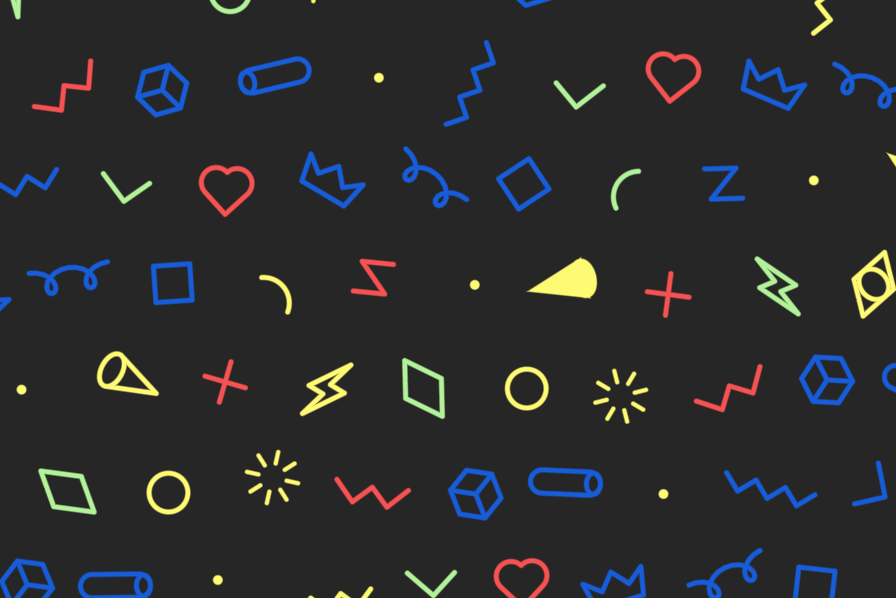
Give the GLSL for this pattern, as a Shadertoy shader.

```glsl
// Scattered outline doodles in four bright colours on a charcoal ground.

const float CELL = 0.168;        // spacing of the doodles, in canvas heights
const float UNIT = 0.039;        // length of one doodle unit
const float STROKE = 0.108;      // half line width, in doodle units
const float JITTER = 0.2;        // wander inside a cell
const float TILT = 1.5;          // range of rotation, in radians
const float SOFTNESS = 0.0018;   // edge blur, in canvas heights
const float TAU = 6.2831853;

const vec3 GROUND = vec3(0.148);
const vec3 INKS[4] = vec3[4](
    vec3(1.0, 0.98, 0.45),       // yellow
    vec3(0.70, 0.95, 0.60),      // green
    vec3(0.97, 0.32, 0.32),      // red
    vec3(0.09, 0.36, 0.85));     // blue

// Two possible inks for each kind of doodle
const int KINDS = 19;
const int INK_A[KINDS] = int[KINDS](0,2,2,0,3,3,0,0,0,3,0,1,3,0,1,0,1,2,2);
const int INK_B[KINDS] = int[KINDS](0,2,2,1,2,3,0,3,1,3,0,0,3,0,3,1,3,1,3);

vec3 hash3(vec2 p) {
    vec3 q = fract(vec3(p.xyx) * vec3(0.1031, 0.1030, 0.0973) + 0.37);
    q += dot(q, q.yxz + 33.33);
    return fract((q.xxy + q.yzz) * q.zyx);
}

vec2 rotate(vec2 p, float a) {
    float c = cos(a), s = sin(a);
    return vec2(c * p.x - s * p.y, s * p.x + c * p.y);
}

// Fold the plane into one of n equal sectors around +x
vec2 sector(vec2 p, float n) {
    float w = TAU / n, a = mod(atan(p.y, p.x) + 0.5 * w, w) - 0.5 * w;
    return length(p) * vec2(cos(a), sin(a));
}

float seg(vec2 p, vec2 a, vec2 b) {
    vec2 d = b - a;
    return length(p - a - d * clamp(dot(p - a, d) / dot(d, d), 0.0, 1.0));
}

float chain(vec2 p, vec2 a, vec2 b, vec2 c, vec2 d) {
    return min(seg(p, a, b), min(seg(p, b, c), seg(p, c, d)));
}

float ellipse(vec2 p, vec2 r) {
    float k = length(p / r);
    return k * (k - 1.0) / max(length(p / (r * r)), 0.001);
}

float heart(vec2 p) {
    p.x = abs(p.x);
    if (p.x + p.y > 1.0) return length(p - vec2(0.25, 0.75)) - 0.3536;
    float d = min(length(p - vec2(0, 1)), length(p - 0.5 * max(p.x + p.y, 0.0)));
    return d * sign(p.x - p.y);
}

float arc(vec2 p, float r, float halfAngle) {
    p.x = abs(p.x);
    if (atan(p.x, p.y) < halfAngle) return abs(length(p) - r);
    return length(p - r * vec2(sin(halfAngle), cos(halfAngle)));
}

float stairs(vec2 p) {
    float d = 9.0;
    for (float i = -1.5; i < 1.0; i++) {
        vec2 a = vec2(i * 0.92), b = a + vec2(0.92, 0);
        d = min(d, min(seg(p, a, b), seg(p, b, a + 0.92)));
    }
    return d;
}

// Looping trochoid, traced in short pieces
float curl(vec2 p) {
    float d = 9.0;
    vec2 last = vec2(-1.7, 0.5);
    for (float i = 0.0; i <= 32.0; i++) {
        float t = TAU * (i / 16.0 - 0.5);
        vec2 next = vec2(0.27 * (t - 0.5 * TAU) - 0.55 * sin(t), -0.5 * cos(t));
        if (i > 0.0) d = min(d, seg(p, last, next));
        last = next;
    }
    return d;
}

float cone(vec2 p, bool filled) {
    vec2 q = vec2(p.x, abs(p.y)), tip = vec2(1.4, 0);
    float base = ellipse(p + vec2(0.75, 0), vec2(0.45, 0.75));
    float side = max(dot(q - tip, normalize(vec2(0.75, 2.15))), -0.75 - p.x);
    return filled ? min(base, side) : min(abs(base), seg(q, tip, vec2(-0.7, 0.75)));
}

// Distance to the centre line of a doodle
float doodle(vec2 p, int kind, bool variant) {
    vec2 q = vec2(abs(p.x), p.y), s = p.y < 0.0 ? -p : p, h;
    switch (kind) {
        case 1: h = abs(p); return seg(vec2(max(h.x, h.y), min(h.x, h.y)), vec2(0), vec2(0.9, 0));
        case 2: return 1.8 * abs(heart(p / 1.8 + vec2(0, 0.55)));
        case 3: return abs(length(p) - 0.83);
        case 4: h = abs(p) - 0.78; return abs(length(max(h, 0.0)) + min(max(h.x, h.y), 0.0));
        case 5: return min(seg(sector(p, 6.0), vec2(0.95, -0.55), vec2(0.95, 0.55)),
                           seg(sector(rotate(p, TAU / 12.0), 3.0), vec2(0), vec2(1.1, 0)));
        case 7: return stairs(p);
        case 8: h = vec2(0.45, 1.4);
            return min(chain(p, h, vec2(-0.75, -0.2), vec2(-0.05, -0.25), -h),
                       chain(-p, h, vec2(-0.75, -0.2), vec2(-0.05, -0.25), -h));
        case 9: return min(chain(q, vec2(0, -0.65), vec2(1.05, -0.65), vec2(1.3, 0.55), vec2(0.6, 0)),
                           seg(q, vec2(0.6, 0), vec2(0, 0.7)));
        case 10: return seg(sector(p, 8.0), vec2(0.62, 0), vec2(1.12, 0)) + 0.015;
        case 11: return arc(p + vec2(0, 0.7), 1.1, 1.0);
        case 12: return min(abs(seg(p, vec2(-1, 0), vec2(1, 0)) - 0.5),
                            abs(ellipse(p - vec2(1.2, 0), vec2(0.3, 0.45))));
        case 13: return cone(p, variant);
        case 14: return min(seg(p, vec2(-0.8, 0.7), vec2(-0.1, -0.6)), seg(p, vec2(-0.1, -0.6), vec2(1.1, 0)));
        case 15: h = vec2(1.25, 0.72);
            return min(chain(s, vec2(-0.875, 0), vec2(-0.5, 0.72), h, vec2(0.875, 0)),
                       variant ? 9.0 : abs(ellipse(p, vec2(0.58, 0.7))));
        case 16: return curl(p);
        case 17: return min(seg(q, vec2(0, 0.35), vec2(0.75, -0.4)), seg(q, vec2(0.75, -0.4), vec2(1.55, 0.45)));
        case 18: return chain(p, vec2(-0.8, 0.65), vec2(0.55, 0.65), vec2(-0.55, -0.65), vec2(0.8, -0.65));
    }
    return length(p) - 0.1;      // dot
}

void mainImage(out vec4 fragColor, in vec2 fragCoord) {
    vec2 uv = fragCoord / iResolution.y / CELL + vec2(40.3, 20.4);
    float blur = max(SOFTNESS, 0.7 / iResolution.y) / UNIT;
    vec3 color = GROUND;
    for (float j = -1.0; j <= 1.0; j++)
    for (float i = -1.0; i <= 1.0; i++) {
        // Staggered rows of jittered cells; the kinds cycle so that equals keep apart
        float row = floor(uv.y) + j, shift = 0.5 * mod(row, 2.0);
        vec2 cell = vec2(floor(uv.x - shift) + i, row);
        vec3 rnd = hash3(cell), pick = hash3(cell + 71.0);
        int kind = int(mod(7.0 * cell.x + 10.0 * cell.y + 0.5, float(KINDS)));
        vec2 p = uv - cell - vec2(shift, 0) - 0.5 - JITTER * (rnd.xy - 0.5);
        p = rotate(p * CELL / UNIT, (rnd.z - 0.5) * (kind == 11 ? TAU : TILT));
        if (pick.x < 0.5) p.x = -p.x;
        float d = doodle(p, kind, pick.y > 0.6) - STROKE;
        vec3 ink = INKS[pick.y < 0.6 ? INK_A[kind] : INK_B[kind]];
        color = mix(color, ink, smoothstep(blur, -blur, d));
    }
    fragColor = vec4(color, 1.0);
}
```
